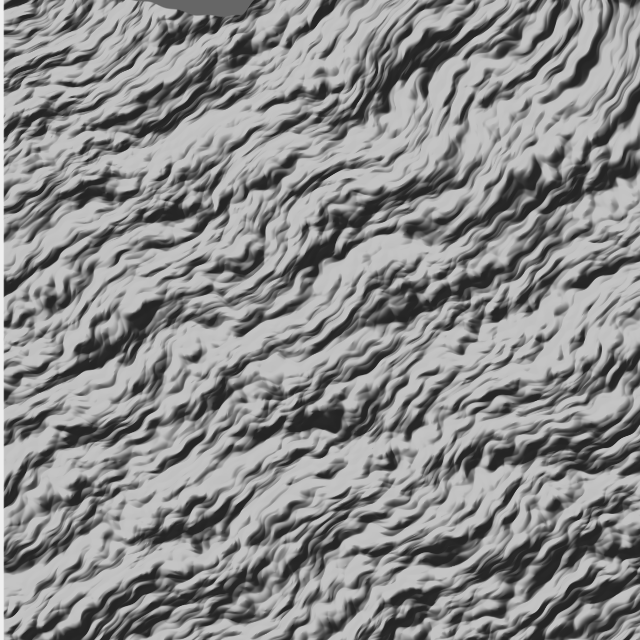
Reproduce this texture map procedurally as a WebGL 1 fragment shader.

```glsl
precision highp float;

uniform vec2 u_resolution;

#define SHADOW 0.15
#define SUNLIT 0.76
#define LAKE_GREY 0.40
#define MARGIN_GREY 0.94
#define MARGIN_WIDTH 0.006
#define SUN_DIR vec2(-0.62, 0.78)
#define RELIEF 1.18
#define SHADE_RANGE vec2(-1.5, 0.7)
#define RIDGE_ANGLE 0.27
#define GULLY_ANGLE 0.95

vec2 hash2(vec2 cell) {
  vec2 k = vec2(dot(cell, vec2(127.1, 311.7)), dot(cell, vec2(269.5, 183.3)));
  return fract(sin(k) * 43758.55);
}

// Slope towards the sun on a field of stretched cellular peaks, -1 to 1
float peakSlope(vec2 p, float angle, float freq, float stretch) {
  vec2 along = vec2(cos(angle), sin(angle));
  vec2 across = vec2(-along.y, along.x);
  vec2 q = vec2(dot(p, along) / stretch, dot(p, across)) * freq + freq * 1.37;
  vec2 sun = normalize(vec2(dot(SUN_DIR, along) / stretch, dot(SUN_DIR, across)));
  vec2 cell = floor(q);
  float crispness = clamp(900.0 / freq, 12.0, 40.0);
  float slope = 0.0;
  float total = 0.0;
  for (int j = -1; j <= 1; j++) {
    for (int i = -1; i <= 1; i++) {
      vec2 id = cell + vec2(float(i), float(j));
      vec2 away = q - id - hash2(id);
      float dist = length(away);
      float weight = exp(-crispness * dist);
      slope += weight * dot(away, sun) / (dist + 0.04);
      total += weight;
    }
  }
  return slope / total;
}

// Layered sines that bend the ridges
vec2 warp(vec2 p) {
  vec2 w = 0.012 * sin(p.yx * vec2(23.0, 17.0) + p * vec2(9.0, 13.0));
  w += 0.005 * sin(p.yx * vec2(59.0, 47.0) - p * vec2(31.0, 22.0) + 1.7);
  w += 0.002 * sin(p.yx * vec2(137.0, 121.0) + p * vec2(83.0, 67.0) + 4.1);
  // Ridges turn steeper near the top
  w.y -= 0.32 * (p.x - 0.5) * smoothstep(0.6, 1.1, p.y);
  return p + w;
}

float hillshade(vec2 p) {
  vec2 q = warp(p);
  float rough = 0.5 + 0.25 * (sin(p.x * 9.0 - p.y * 14.0 + 1.0) + sin(p.x * 6.0 + p.y * 19.0));

  // Long ridges, then spurs, gullies and small dashes
  float slope = 0.66 * peakSlope(q, RIDGE_ANGLE, 8.5, 2.6);
  slope += 0.62 * peakSlope(q, RIDGE_ANGLE + 0.08, 19.0, 2.4);
  slope += mix(0.42, 0.78, rough) * peakSlope(q, GULLY_ANGLE, 40.0, 2.3);
  slope += 0.66 * peakSlope(q, RIDGE_ANGLE + 0.25, 37.0, 2.0);
  float fine = peakSlope(q, GULLY_ANGLE - 0.3, 68.0, 1.7);
  slope += 0.48 * fine;

  // Broken dark ground in the lower right corner
  float badlands = 1.0 - smoothstep(0.05, 0.4, length((p - vec2(0.88, 0.06)) * vec2(0.8, 1.2)));
  slope = slope * RELIEF - 0.4 * badlands + 0.02;

  float lit = smoothstep(SHADE_RANGE.x, SHADE_RANGE.y, slope);
  return mix(SHADOW, SUNLIT, lit) + 0.01 * fine;
}

// Flat water cut off by the top edge
float lakeMask(vec2 p, float soft) {
  float depth = 0.027 * smoothstep(0.19, 0.33, p.x) * (1.0 - smoothstep(0.375, 0.4, p.x));
  float shore = 1.0 - depth + 0.0015 * sin(p.x * 140.0) + 0.002;
  return smoothstep(-soft, soft, p.y - shore) * step(0.0005, depth);
}

void main() {
  vec2 p = gl_FragCoord.xy / u_resolution;
  float soft = 1.0 / u_resolution.y;
  float grey = hillshade(p);
  grey = mix(grey, LAKE_GREY, lakeMask(p, soft));
  grey = mix(MARGIN_GREY, grey, smoothstep(-soft, soft, p.x - MARGIN_WIDTH));
  gl_FragColor = vec4(vec3(grey), 1.0);
}
```
